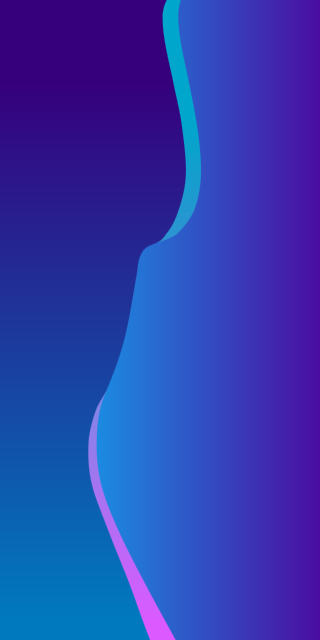
Give the GLSL for this background, as a WebGL 2 fragment shader.

```glsl
#version 300 es
precision highp float;
// Two smooth gradient fields split by a wavy edge, trimmed with teal and violet ribbons.

uniform vec2 u_resolution;
out vec4 fragColor;

const int KNOTS = 8;

// Each knot holds (height, x, slope dx/dy); the canvas is 1 wide and 2 high.
const vec3 LOWER_EDGE[KNOTS] = vec3[KNOTS](
    vec3(0.0, 0.549, -0.55), vec3(0.177, 0.453, -0.53),
    vec3(0.4375, 0.331, -0.36), vec3(0.607, 0.302, 0.0),
    vec3(0.776, 0.331, 0.43), vec3(0.958, 0.393, 0.23),
    vec3(1.141, 0.427, 0.18), vec3(1.216, 0.447, 0.7));

const vec3 UPPER_EDGE[KNOTS] = vec3[KNOTS](
    vec3(1.216, 0.447, 0.7), vec3(1.24, 0.487, 3.0),
    vec3(1.271, 0.555, 1.0), vec3(1.349, 0.609, 0.35),
    vec3(1.466, 0.628, 0.0), vec3(1.74, 0.591, -0.2),
    vec3(1.953, 0.557, 0.0), vec3(2.0, 0.565, 0.3));

const vec3 TEAL_EDGE[KNOTS] = vec3[KNOTS](
    vec3(1.24, 0.487, 2.2), vec3(1.271, 0.521, 0.8),
    vec3(1.349, 0.56, 0.33), vec3(1.466, 0.581, 0.0),
    vec3(1.609, 0.568, -0.13), vec3(1.74, 0.542, -0.2),
    vec3(1.948, 0.508, 0.0), vec3(2.0, 0.521, 0.5));

const vec3 VIOLET_EDGE[KNOTS] = vec3[KNOTS](
    vec3(0.0, 0.469, -0.4), vec3(0.177, 0.404, -0.38),
    vec3(0.307, 0.352, -0.39), vec3(0.4375, 0.302, -0.37),
    vec3(0.581, 0.276, 0.0), vec3(0.646, 0.28, 0.19),
    vec3(0.724, 0.302, 0.4), vec3(0.776, 0.331, 0.55));

// Cubic Hermite curve between two knots
float hermite(vec3 a, vec3 b, float y) {
    float h = b.x - a.x;
    float t = clamp((y - a.x) / h, 0.0, 1.0);
    float s = t * t * (3.0 - 2.0 * t);
    float bend = t * (1.0 - t) * ((1.0 - t) * a.z - t * b.z);
    return mix(a.y, b.y, s) + h * bend;
}

float spline(vec3 knots[KNOTS], float y) {
    float x = hermite(knots[0], knots[1], y);
    for (int i = 1; i < KNOTS - 1; i++) {
        if (y >= knots[i].x) x = hermite(knots[i], knots[i + 1], y);
    }
    return x;
}

// Antialiased coverage of the region with positive signed offset
float coverage(float offset) {
    return clamp(0.5 + offset / max(fwidth(offset), 1e-5), 0.0, 1.0);
}

// Linear ramp between two colours
vec3 ramp(vec3 from, vec3 to, float start, float end, float v) {
    return mix(from, to, clamp((v - start) / (end - start), 0.0, 1.0));
}

void main() {
    vec2 p = gl_FragCoord.xy / u_resolution * vec2(1.0, 2.0);

    // Curves at this height
    float lower = spline(LOWER_EDGE, p.y);
    float upper = spline(UPPER_EDGE, p.y);
    float panelEdge = p.y < UPPER_EDGE[0].x ? lower : upper;
    float panel = coverage(p.x - panelEdge);
    float teal = coverage(p.x - spline(TEAL_EDGE, p.y));
    float violet = coverage(p.x - spline(VIOLET_EDGE, p.y));
    teal *= step(TEAL_EDGE[0].x, p.y);
    violet *= step(p.y, VIOLET_EDGE[KNOTS - 1].x);

    // Gradients
    vec3 backdrop = ramp(vec3(0.0, 0.475, 0.75), vec3(0.21, 0.0, 0.49), 0.07, 1.74, p.y);
    vec3 tealColor = ramp(vec3(0.18, 0.58, 0.82), vec3(0.0, 0.65, 0.8), 1.25, 1.62, p.y);
    vec3 violetColor = ramp(vec3(0.86, 0.35, 1.0), vec3(0.49, 0.53, 0.9), 0.05, 0.776, p.y);
    vec3 panelColor = ramp(vec3(0.11, 0.54, 0.88), vec3(0.29, 0.05, 0.63), 0.31, 1.0, p.x);

    // Layers from back to front
    vec3 color = mix(backdrop, tealColor, teal);
    color = mix(color, violetColor, violet);
    color = mix(color, panelColor, panel);
    fragColor = vec4(color, 1.0);
}
```
